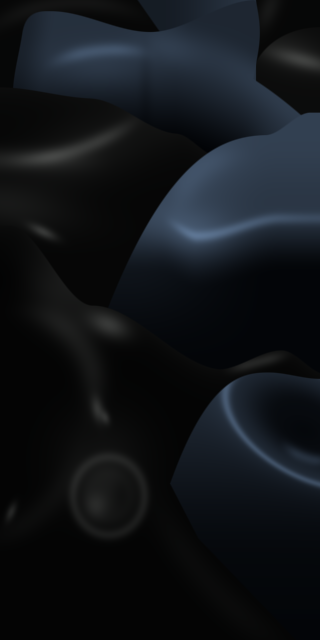
This background is drawn by a Shadertoy shader. Its source:

```glsl
const vec3 NAVY = vec3(.012, .020, .032);
const vec3 STEEL = vec3(.31, .39, .49);
const vec3 COAL = vec3(.010, .011, .011);
const vec3 SILVER = vec3(.50, .51, .50);
const vec2 CRATER = vec2(.965, .67);
const vec2 CRATER_SIZE = vec2(.285, .158);
const float CRATER_TILT = -.52;
const vec2 DIMPLE = vec2(.34, .45);
const vec2 DIMPLE_SIZE = vec2(.112, .122);

vec3 blueTone(float light) { return mix(NAVY, STEEL, light); }
vec3 blackTone(float light) { return mix(COAL, SILVER, light); }
float ramp(float a, float b, float x) { return smoothstep(a, b, x); }
float bell(float x) { return exp(-x * x); }

// Antialiased coverage where d is positive
float cover(float d) { return ramp(-.8, .8, d / (fwidth(d) + 1e-5)); }

vec2 turn(vec2 v, float angle) {
    float c = cos(angle), s = sin(angle);
    return vec2(c * v.x + s * v.y, c * v.y - s * v.x);
}

// Soft ellipse of light at x, y with radii w, h
float glow(vec2 p, float x, float y, float w, float h, float angle) {
    return bell(length(turn(p - vec2(x, y), angle) / vec2(w, h)));
}

// Soft bowed line of light between two ends
float streak(vec2 p, vec4 ends, float bend, float width) {
    vec2 span = ends.zw - ends.xy, q = p - ends.xy, dir = normalize(span);
    float t = dot(q, dir) / length(span);
    float h = dot(q, vec2(-dir.y, dir.x)) - bend * 4. * t * (1. - t);
    return ramp(-.3, .3, t) * ramp(-.3, .3, 1. - t) * bell(h / width);
}

// Dark folds and the far blue slope
vec3 backdrop(vec2 p) {
    float light = .03 + .1 * streak(p, vec4(0, 1.93, .4, 1.97), .04, .03);
    light += .13 * glow(p, .84, 1.97, .03, .07, -.4);
    vec3 col = blackTone(light);
    float lump = 1. - length((p - vec2(1, 1.74)) / vec2(.215, .175));
    light = .07 + .32 * glow(p, .95, 1.81, .1, .025, -.25)
          + .13 * glow(p, .9, 1.84, .13, .06, -.3);
    col = mix(col, blackTone(light), cover(lump));
    float slope = min(p.x - .43 - .7 * (2. - p.y), .8 - p.x);
    return mix(col, blueTone(.24 + .25 * ramp(.5, .8, p.x)), cover(slope));
}

void upperBlue(inout vec3 col, vec2 p) {
    float top = 1.965 - .065 * ramp(.16, .47, p.x) + .1 * ramp(.47, .8, p.x);
    float a = top - p.y, b = p.x - .04 - .035 * ramp(1.7, 1.96, p.y);
    float dx = max(p.x - .55, 0.);
    float below = 1.86 - .25 * dx - .8 * dx * dx - p.y;
    float corner = max(1. - abs(a - b) / .07, 0.);
    float shape = min(a, b) - corner * corner * .0175;
    float right = .8 + .012 * sin((p.y - 1.8) * 16.) - p.x;
    shape = min(shape, max(below, right));

    float light = .45 - .5 * ramp(0., .35, below) * (1. - ramp(.75, .95, p.x));
    light += .12 * ramp(.55, .9, p.x) * bell(below * 14.);
    light -= .1 * ramp(0., .1, -below) * ramp(.5, .6, p.x);
    light += .32 * streak(p, vec4(.19, 1.815, .43, 1.84), .014, .022);
    light += .13 * glow(p, .31, 1.79, .15, .07, 0.);
    light += .14 * glow(p, .53, 1.85, .1, .05, -.3);
    light -= .06 * glow(p, .455, 1.75, .02, .13, 0.);
    light *= .65 + .35 * ramp(0., .1, b);
    col = mix(col, blueTone(light), cover(shape));
}

void leftBlack(inout vec3 col, vec2 p) {
    float depth = 1.727 - .035 * ramp(0., .3, p.x) - .11 * ramp(.28, .56, p.x)
                - .07 * ramp(.55, .68, p.x) - p.y;
    float light = .025 + .05 * exp(-max(depth, 0.) * 18.);
    light += .28 * streak(p, vec4(.08, 1.5, .39, 1.6), -.018, .024);
    light += .18 * streak(p, vec4(-.15, 1.5, .25, 1.5), 0., .035);
    light += .11 * glow(p, .28, 1.53, .24, .1, .35);
    light += .13 * glow(p, .02, 1.36, .22, .07, -.2);
    light += .35 * glow(p, .135, 1.275, .045, .016, -.45);
    col = mix(col, blackTone(light), cover(depth));
}

void middleBlue(inout vec3 col, vec2 p) {
    float t = min((p.x - .34) / .51, 1.);
    float top = 1.578 - .534 * pow(1. - t, 2.4) + .07 * ramp(.83, .97, p.x);
    float d = p.y - 1.312 - .055 * ramp(.62, .88, p.x) + .05 * ramp(.5, .62, p.x);
    float light = .52 * ramp(-.17, .04, d) + .1 * ramp(.05, .25, d);
    light += .18 * (1. - ramp(.4, .85, p.x)) * ramp(.85, 1.25, p.y);
    light += .42 * bell(d * 55.) * ramp(.5, .62, p.x) * (1. - .4 * ramp(.75, 1., p.x));
    light += .22 * glow(p, .6, 1.28, .12, .07, 0.);
    light += .12 * streak(p, vec4(.55, 1.36, .72, 1.52), .025, .045);
    col = mix(col, blueTone(light), cover(top - p.y));
}

void frontBlack(inout vec3 col, vec2 p) {
    float depth = 1.295 - .25 * ramp(.03, .29, p.x) - .2 * ramp(.29, .7, p.x)
                + .06 * ramp(.68, .88, p.x) - .075 * ramp(.88, 1.02, p.x) - p.y;
    float light = .008 + .06 * exp(-max(depth, 0.) * 22.);
    light += .15 * glow(p, .17, 1.09, .14, .09, -.8);
    light += .38 * glow(p, .34, .985, .065, .036, -.4);
    light += .15 * streak(p, vec4(.13, 1.02, .3, .75), .05, .045);
    light += .3 * glow(p, .305, .72, .018, .04, .2);
    light += .25 * glow(p, .33, .695, .013, .022, .3);
    light += .1 * glow(p, .32, .56, .14, .15, 0.);
    light += .22 * streak(p, vec4(.73, .848, .88, .888), 0., .018);
    light += .25 * glow(p, .035, .4, .013, .03, -.4);
    light += .06 * streak(p, vec4(0, .32, .24, .55), -.03, .04);
    light += .05 * streak(p, vec4(.5, .4, .85, 0), -.03, .05);
    light *= 1. - .85 * glow(p, -.01, 1.13, .11, .1, 0.);

    // Shallow dimple
    float r = length((p - DIMPLE) / DIMPLE_SIZE);
    light += .17 * bell((r - 1.) * 7.) + .1 * (1. - ramp(.5, 1.1, r));
    light += .16 * glow(p, .3, .42, .035, .04, 0.);
    light -= .05 * glow(p, .38, .46, .03, .05, 0.);
    col = mix(col, blackTone(light), cover(depth));
}

void craterBlue(inout vec3 col, vec2 p) {
    float t = min((p.x - .536) / .304, 1.);
    float top = .836 - .335 * pow(1. - t, 2.5) - .02 * ramp(.84, 1., p.x);
    float foot = 1.04 * (.925 - p.x) + .9 * max(.62 - p.x, 0.);
    float r = length(turn(p - CRATER, CRATER_TILT) / CRATER_SIZE);
    float light = .34 * ramp(.25, .85, p.y) + .04 * ramp(0., .4, p.y);
    light += .16 * exp(-max(r - 1., 0.) * 5.);
    light = mix(.06 + .32 * ramp(.35, 1., r), light, ramp(.94, 1.04, r));
    light += .42 * bell((r - 1.) * 16.);
    light += .3 * streak(p, vec4(.9, .6, 1.02, .56), -.01, .018);
    light *= 1. - .6 * glow(p, .95, .655, .07, .045, -.4);
    col = mix(col, blueTone(light), cover(min(top - p.y, p.y - foot)));
}

void mainImage(out vec4 fragColor, in vec2 fragCoord) {
    vec2 p = fragCoord / iResolution.xy * vec2(1, 2);
    vec3 col = backdrop(p);
    upperBlue(col, p);
    leftBlack(col, p);
    middleBlue(col, p);
    frontBlack(col, p);
    craterBlue(col, p);
    fragColor = vec4(clamp(col, 0., 1.), 1);
}
```
